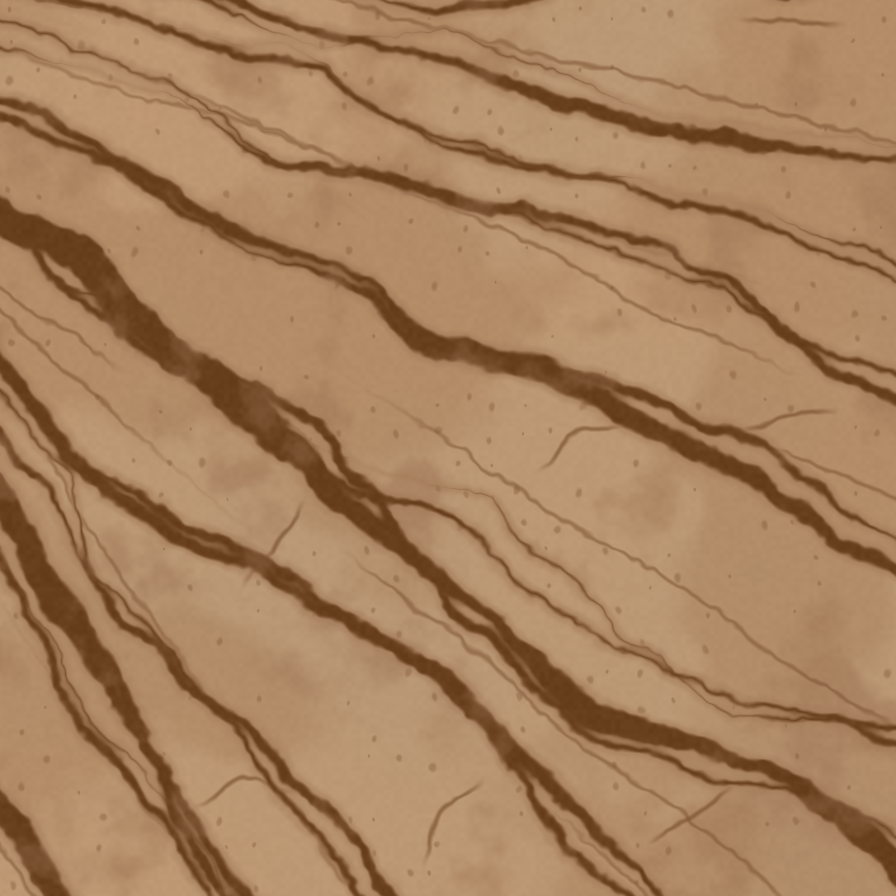
Give the GLSL for this texture, as a WebGL 1 fragment shader.

```glsl
precision highp float;
// Tan marble crossed by brown veins that fan out from a point beyond the upper left.
// Veins are noisy rays in polar coordinates, each with a braided side strand, joined
// by a smooth minimum; hairlines, short cross cracks, specks and mottling are added.
uniform vec2 u_resolution;

const vec3 STONE_MID   = vec3(0.70, 0.55, 0.41);
const vec3 STONE_LIGHT = vec3(0.735, 0.595, 0.455);
const vec3 STONE_DARK  = vec3(0.64, 0.48, 0.35);
const vec3 VEIN_DARK   = vec3(0.405, 0.245, 0.11);
const vec3 VEIN_LIGHT  = vec3(0.50, 0.34, 0.21);
const vec2 FAN_CENTER  = vec2(-0.5, 1.15);
const float ANGLE_TOP  = 0.06;     // angles of the fan, downward from horizontal
const float ANGLE_LOW  = 1.20;
const float VEIN_WIDTH = 0.0115;   // half width of a strong vein
const float JOIN       = 0.008;    // fillet where strands meet
const float SOFTNESS   = 0.0022;   // blur of vein edges
const float SPECK_GRID = 30.0;
const int VEINS = 12;
const int HAIRS = 12;
const int CRACKS = 7;

float hash(vec2 p) {
  vec3 q = fract(vec3(p.xyx) * 0.1031);
  q += dot(q, q.yzx + 33.33);
  return fract((q.x + q.y) * q.z);
}

float noise(vec2 p) {
  vec2 i = floor(p), f = fract(p);
  f = f * f * (3.0 - 2.0 * f);
  return mix(mix(hash(i), hash(i + vec2(1, 0)), f.x),
             mix(hash(i + vec2(0, 1)), hash(i + vec2(1, 1)), f.x), f.y);
}

// Noise along a line, one independent row per seed, centred on zero.
float wander(float x, float seed) { return noise(vec2(x, seed)) - 0.5; }

float fbm(vec2 p) {
  float sum = 0.0, amp = 0.533;
  for (int i = 0; i < 4; i++) {
    sum += amp * noise(p);
    p = mat2(1.6, 1.2, -1.2, 1.6) * p + 7.3;
    amp *= 0.5;
  }
  return sum;
}

float smoothMin(float a, float b, float k) {
  float h = max(k - abs(a - b), 0.0) / k;
  return min(a, b) - 0.25 * h * h * k;
}

// Signed distance to all the main veins; r and a are polar around the fan centre.
float veinDistance(float r, float a) {
  float d = 1.0;
  for (int i = 0; i < VEINS; i++) {
    float id = float(i);
    float rank = fract(id * 0.618 + 0.2);
    float t = (id + 0.5 + 0.6 * (hash(vec2(id, 5.0)) - 0.5)) / float(VEINS);
    float path = 0.12 * wander(r * 2.2, id + 10.0) + 0.035 * wander(r * 8.0, id + 30.0)
               + 0.009 * wander(r * 26.0, id + 50.0);
    float arc = r * (a - mix(ANGLE_TOP, ANGLE_LOW, t)) - path;
    float width = VEIN_WIDTH * mix(0.25, 1.35, rank * rank)
                * mix(0.5, 1.0, smoothstep(0.05, 0.4, t));
    float body = width * (0.95 + 1.2 * wander(r * 6.0, id + 70.0));
    float twinArc = arc - 0.075 * wander(r * 3.7, id + 90.0) - 0.012 * wander(r * 19.0, id + 110.0);
    float twin = 0.0022 + 0.25 * width + 0.014 * wander(r * 4.5, id + 130.0);
    d = smoothMin(d, abs(arc) - body, JOIN);
    d = smoothMin(d, abs(twinArc) - min(twin, 0.006), JOIN);
  }
  return d;
}

// Faint, nearly straight hairlines that come and go along the fan.
float hairlines(float r, float a, float soft) {
  float ink = 0.0;
  for (int i = 0; i < HAIRS; i++) {
    float id = float(i);
    float t = (id + hash(vec2(id, 17.0))) / float(HAIRS);
    float drift = 0.16 * (hash(vec2(id, 23.0)) - 0.5) * (r - 1.2);
    float arc = r * (a - mix(ANGLE_TOP, ANGLE_LOW, t)) - drift
              - 0.018 * wander(r * 6.0, id + 150.0) - 0.004 * wander(r * 30.0, id + 170.0);
    float shown = smoothstep(-0.12, 0.15, wander(r * 3.0, id + 190.0));
    ink = max(ink, shown * (1.0 - smoothstep(0.0, 0.0016 + soft, abs(arc))));
  }
  return ink;
}

// Short cracks that run across the fan.
float crossCracks(vec2 p, float soft) {
  float ink = 0.0;
  for (int i = 0; i < CRACKS; i++) {
    float id = float(i);
    vec2 q = p - vec2(hash(vec2(id, 41.0)), hash(vec2(id, 43.0)));
    float turn = mix(-0.15, 1.3, hash(vec2(id, 47.0)));
    q = mat2(cos(turn), -sin(turn), sin(turn), cos(turn)) * q;
    q.y -= 0.03 * wander(q.x * 18.0 + 9.0, id + 210.0);
    float ends = 1.0 - smoothstep(0.03, 0.065, abs(q.x));
    ink = max(ink, ends * (1.0 - smoothstep(0.0, 0.002 + soft, abs(q.y))));
  }
  return ink;
}

float specks(vec2 p) {
  vec2 cell = floor(p * SPECK_GRID);
  vec2 spot = 0.25 + 0.5 * vec2(hash(cell + 3.0), hash(cell + 61.0));
  float size = mix(0.06, 0.17, hash(cell + 29.0));
  float d = length((fract(p * SPECK_GRID) - spot) * vec2(1.0, 0.75));
  return step(0.72, hash(cell + 83.0)) * (1.0 - smoothstep(0.3 * size, size, d));
}

void main() {
  vec2 p = gl_FragCoord.xy / u_resolution.y;
  float soft = SOFTNESS + 0.5 / u_resolution.y;

  // Roughen the outlines, then change to fan coordinates.
  vec2 rough = vec2(noise(p * 48.0), noise(p * 48.0 + 31.0)) - 0.5;
  rough += 0.6 * (vec2(noise(p * 115.0), noise(p * 115.0 + 57.0)) - 0.5);
  vec2 q = p + 0.006 * rough - FAN_CENTER;
  float r = length(q), a = atan(-q.y, q.x);

  // Mottled stone with darker stains and a fine grain.
  float grain = noise(p * 190.0) - 0.5;
  vec3 color = mix(STONE_MID, STONE_LIGHT, smoothstep(0.46, 0.62, fbm(p * 4.5 + 2.0)));
  color = mix(color, STONE_DARK, 0.6 * smoothstep(0.56, 0.76, fbm(p * 11.0 + 19.0)));
  color += vec3(0.012, 0.0, -0.008) * (2.0 * fbm(p * 3.0 + 40.0) - 1.0) + 0.018 * grain;
  color = mix(color, VEIN_LIGHT, 0.4 * specks(p + 0.004 * rough));

  // Hairlines, cracks, the brown halo and the veins themselves.
  float d = veinDistance(r, a);
  color = mix(color, VEIN_LIGHT, 0.6 * hairlines(r, a, soft));
  color = mix(color, VEIN_LIGHT, 0.75 * crossCracks(p + 0.004 * rough, soft));
  color = mix(color, STONE_DARK, 0.6 * (1.0 - smoothstep(0.0, 0.012, d)));
  float worn = smoothstep(0.5, 0.75, fbm(p * 24.0 + 70.0));
  float rim = smoothstep(-0.005, 0.0, d);
  vec3 vein = mix(VEIN_DARK, VEIN_LIGHT, clamp(0.75 * worn + 0.45 * rim, 0.0, 1.0)) + 0.03 * grain;
  color = mix(color, vein, 1.0 - smoothstep(-soft, soft, d));

  gl_FragColor = vec4(color, 1.0);
}
```
